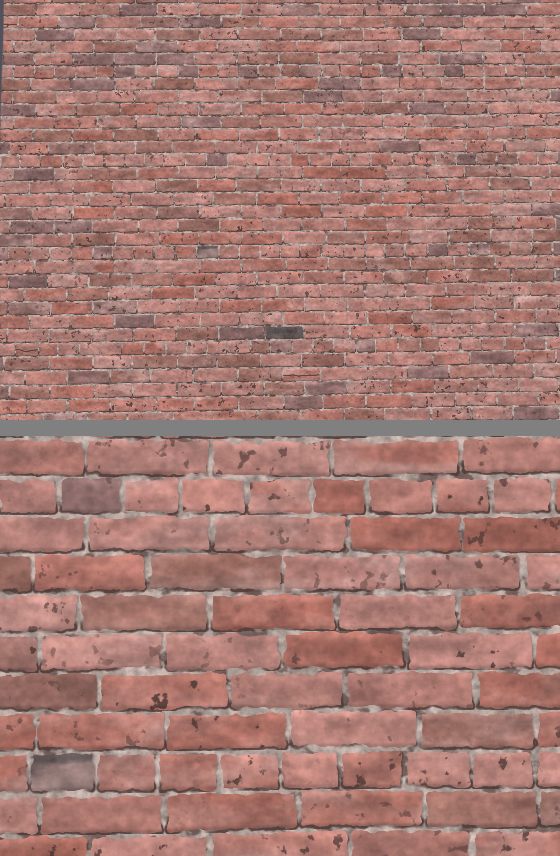
Top, the full canvas; bottom, a detail of the centre.
This texture is drawn by a Shadertoy shader. Its source:

```glsl
// Weathered red brick wall: about 32 courses, each seventh one of half-length headers.
// A mildly curved grid imitates perspective; rounded boxes give the bricks, and
// hashes and layered noise give their tint, ragged edges, pits, bloom and cracks.

const vec3 COURSES = vec3(0.68, 34.3, -2.6); // course number as a quadratic of depth
const float TILT = 0.022;                    // rise of the courses to the right
const vec2 BRICKS_ACROSS = vec2(13.8, 13.1); // at the top and at the bottom
const float HEADER_EVERY = 7.0;
const float BOND_ORIGIN = 0.39;
const vec2 JOINT_HALF = vec2(0.0023, 0.0024);
const float CORNER = 0.002;
const float RAGGED = 0.0062;
const float BRICK_SLIP = 0.0014;             // vertical offset of single bricks
const float GRAIN = 0.26;
const float GRIT = 0.62;
const vec2 WALL_CENTRE = vec2(1.5, 16.0);    // in brick and course numbers
const vec2 WALL_RADIUS = vec2(7.0, 17.0);

const vec3 PINK = vec3(0.695, 0.495, 0.465);
const vec3 RED = vec3(0.665, 0.42, 0.375);
const vec3 BROWN = vec3(0.58, 0.405, 0.365);
const vec3 DUSK = vec3(0.53, 0.405, 0.40);
const vec3 CHARCOAL = vec3(0.37, 0.33, 0.33);
const vec3 BLOOM = vec3(0.74, 0.60, 0.58);
const vec3 MORTAR = vec3(0.70, 0.635, 0.61);
const vec3 SHADOW = vec3(0.29, 0.21, 0.20);
const vec3 EDGE_STRIP = vec3(0.32, 0.32, 0.36);

float hash(vec2 p) {
    vec3 q = fract(vec3(p.xyx) * 0.1031);
    q += dot(q, q.yzx + 33.33);
    return fract((q.x + q.y) * q.z);
}

float noise(vec2 p) {
    vec2 i = floor(p), f = fract(p);
    f = f * f * (3.0 - 2.0 * f);
    return mix(mix(hash(i), hash(i + vec2(1, 0)), f.x),
               mix(hash(i + vec2(0, 1)), hash(i + vec2(1, 1)), f.x), f.y);
}

// Octaves are turned against each other to hide the lattice
float fbm(vec2 p) {
    float sum = 0.0, amp = 0.53;
    for (int i = 0; i < 4; i++) {
        sum += amp * noise(p);
        p = mat2(1.6, 1.2, -1.2, 1.6) * p + 17.3;
        amp *= 0.5;
    }
    return sum;
}

float roundBox(vec2 p, vec2 halfSize, float r) {
    vec2 q = abs(p) - halfSize + r;
    return length(max(q, 0.0)) + min(max(q.x, q.y), 0.0) - r;
}

// Position of the k-th upright joint in a course, slightly irregular
float jointAt(float k, float row) {
    return k + 0.13 * (hash(vec2(k, row) + 71.0) - 0.5);
}

vec3 brickTint(vec2 id) {
    float pick = hash(id + 31.0) + 0.18 * length((id - WALL_CENTRE) / WALL_RADIUS)
               + 0.3 * (noise(id * vec2(0.4, 0.22)) - 0.5);
    vec3 tint = mix(RED, PINK, smoothstep(0.1, 0.65, pick));
    tint = mix(tint, BROWN, 0.85 * smoothstep(0.80, 0.94, pick));
    tint = mix(tint, DUSK, smoothstep(0.98, 1.10, pick));
    tint = mix(tint, CHARCOAL, step(0.994, hash(id + 53.0)));
    return tint * (0.95 + 0.10 * hash(id + 97.0));
}

vec3 brickFace(vec2 p, vec2 local, vec2 halfSize, vec2 id) {
    vec3 col = brickTint(id);
    // Pale bloom, dark stains and fine grain
    float bloom = smoothstep(0.38, 0.70, fbm(p * vec2(20.0, 55.0) + 5.0));
    col = mix(col, BLOOM, 0.65 * bloom * hash(id + 11.0));
    col *= 0.77 + 0.46 * fbm(p * vec2(42.0, 80.0));
    col *= 1.0 + GRAIN * (fbm(p * 190.0 + 3.0) - 0.5);
    // Small pits, more of them in some bricks
    float pits = smoothstep(0.67, 0.76, fbm(p * 115.0 + 9.0));
    col = mix(col, SHADOW, 0.85 * pits * hash(id + 23.0));
    // Ragged crack across very few bricks
    float bend = 0.016 * (fbm(vec2(p.x * 32.0, id.y)) - 0.5);
    float crack = 1.0 - smoothstep(0.0004, 0.0024, abs(local.y - bend));
    col = mix(col, SHADOW, 0.8 * crack * step(0.993, hash(id + 41.0)));
    // Lit upper rim, dim lower rim
    float rim = local.y / halfSize.y;
    return col * (1.0 + 0.08 * smoothstep(-0.5, -0.9, rim) - 0.14 * smoothstep(0.75, 1.0, rim));
}

void mainImage(out vec4 fragColor, in vec2 fragCoord) {
    vec2 p = fragCoord / iResolution.y;
    float across = fragCoord.x / iResolution.x;
    float pixel = 1.0 / iResolution.y;

    // Course: depth runs downward from the top
    float depth = (1.0 - p.y) * (1.0 + TILT * across);
    depth += 0.003 * (noise(vec2(p.x * 7.0, p.y * 14.0)) - 0.5);
    float course = COURSES.x + depth * (COURSES.y + depth * COURSES.z);
    float row = floor(course);
    float courseHeight = 1.0 / (COURSES.y + 2.0 * COURSES.z * depth);

    // Brick within the course, in running bond
    float header = step(HEADER_EVERY - 1.5, mod(row, HEADER_EVERY));
    float count = mix(BRICKS_ACROSS.x, BRICKS_ACROSS.y, depth) * (1.0 + header);
    float u = (across - BOND_ORIGIN) * count + 0.5 * mod(row, 2.0) + 0.16 * (hash(vec2(row, 3.0)) - 0.5);
    float k = floor(u + 0.5);
    k -= step(u, jointAt(k, row));
    float left = jointAt(k, row), right = jointAt(k + 1.0, row);
    vec2 id = vec2(k, row);

    // Local frame of the brick in canvas heights, y downward
    float unit = iResolution.x / iResolution.y / count;
    vec2 local = vec2((u - 0.5 * (left + right)) * unit, (fract(course) - 0.5) * courseHeight);
    local.y += BRICK_SLIP * (hash(id + 61.0) - 0.5);
    vec2 halfSize = 0.5 * vec2((right - left) * unit, courseHeight) - JOINT_HALF;
    float d = roundBox(local, halfSize, CORNER) + RAGGED * (fbm(p * 100.0) - 0.5);

    // Gritty mortar, with a broken shadow line under each brick and dark hollows
    vec3 col = MORTAR * (1.0 + GRIT * (fbm(p * 170.0 + 7.0) - 0.5));
    float under = smoothstep(0.3, 0.8, local.y / halfSize.y) * (1.0 - smoothstep(0.0010, 0.0030, d));
    under *= smoothstep(0.25, 0.55, fbm(p * vec2(40.0, 60.0) + 21.0));
    float side = smoothstep(0.9, 1.0, local.x / halfSize.x) * (1.0 - smoothstep(0.0, 0.002, d));
    float hollow = smoothstep(0.56, 0.70, fbm(p * vec2(60.0, 90.0) + 40.0));
    col = mix(col, SHADOW, clamp(0.85 * under + 0.3 * side + 0.6 * hollow, 0.0, 0.9));

    float cover = 1.0 - smoothstep(-0.5 * pixel, 0.5 * pixel, d);
    col = mix(col, brickFace(p, local, halfSize, id), cover);

    // Narrow strip tapering down the upper left edge
    float strip = 0.009 * (1.0 - smoothstep(0.0, 0.36, depth)) - p.x;
    col = mix(col, EDGE_STRIP, smoothstep(-pixel, pixel, strip) * step(depth, 0.36));
    fragColor = vec4(col, 1.0);
}
```
